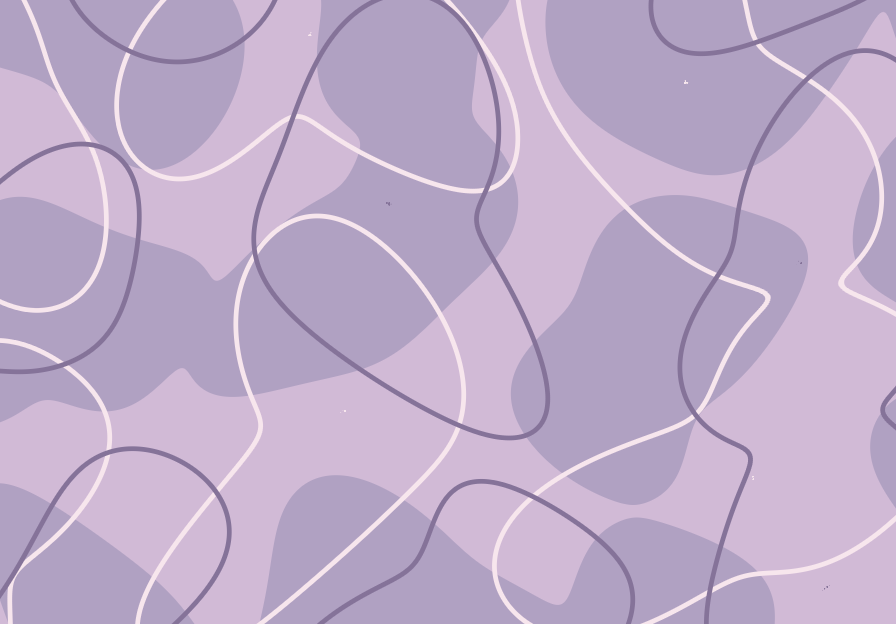
A Shadertoy shader for this background:

```glsl
// Soft lilac organic blobs overlaid with loose wandering outlines in plum and cream.

const float TAU = 6.28319;
const vec3 PALE_LILAC = vec3(0.82, 0.73, 0.84);
const vec3 LAVENDER   = vec3(0.69, 0.63, 0.76);
const vec3 PLUM       = vec3(0.52, 0.45, 0.60);
const vec3 CREAM      = vec3(0.97, 0.90, 0.93);

float hash(vec2 p, float seed) {
    return fract(sin(dot(p, vec2(127.1, 311.7)) + seed * 74.7) * 43758.5453);
}

// Bends the plane gently so that rounded shapes become kidneys and peanuts
vec2 warp(vec2 p, float seed) {
    p += 0.09 * sin(p.yx * 3.7 + vec2(seed, seed * 1.7));
    return p + 0.035 * sin(p.yx * 6.3 + vec2(seed * 2.3, seed));
}

// Rounded lobed shape: radius varies with the angle by two harmonics
float lobedShape(vec2 q, float radius, float stretch, float turn, float lobePhase) {
    float angle = atan(q.y, q.x);
    float wave = stretch * cos(2.0 * (angle - turn)) + 0.12 * cos(3.0 * angle + lobePhase);
    return length(q) - radius * (1.0 + wave);
}

// Smooth union of one jittered shape per cell; negative inside
float blobField(vec2 p, float cellSize, float radius, float stretch, float seed) {
    const float BLEND = 0.04;
    p = warp(p / cellSize, seed);
    vec2 cell = floor(p);
    float sum = 0.0;
    for (int y = -1; y <= 1; y++) {
        for (int x = -1; x <= 1; x++) {
            vec2 id = cell + vec2(x, y);
            vec2 jitter = vec2(hash(id, seed), hash(id, seed + 1.0)) - 0.5;
            vec2 q = p - id - 0.5 - 0.24 * jitter;
            float size = radius * mix(0.9, 1.1, hash(id, seed + 2.0));
            float turn = TAU * hash(id, seed + 3.0);
            float phase = TAU * hash(id, seed + 4.0);
            sum += exp(-lobedShape(q, size, stretch, turn, phase) / BLEND);
        }
    }
    return -BLEND * log(max(sum, 1e-20)) * cellSize;
}

// Converts a field value to a distance in canvas heights
float toDistance(float field, float pixel) {
    float slope = length(vec2(dFdx(field), dFdy(field))) / pixel;
    return field / max(slope, 0.4);
}

float fillMask(float dist, float pixel) {
    return clamp(0.5 - dist / pixel, 0.0, 1.0);
}

float lineMask(float dist, float halfWidth, float pixel) {
    return fillMask(abs(dist) - halfWidth, pixel);
}

void mainImage(out vec4 fragColor, in vec2 fragCoord) {
    const float HALF_WIDTH = 0.0038;
    float pixel = 1.0 / iResolution.y;
    vec2 p = fragCoord * pixel;

    // Three independent layers of shapes
    float blobs = toDistance(blobField(p + vec2(0.15, 0.25), 0.50, 0.425, 0.26, 3.0), pixel);
    float plum  = toDistance(blobField(p + vec2(0.22, 0.36), 0.62, 0.38, 0.32, 8.0), pixel);
    float cream = toDistance(blobField(p + vec2(0.47, 0.12), 0.66, 0.39, 0.34, 14.0), pixel);

    // Flat fills first, then the outlines
    vec3 color = mix(PALE_LILAC, LAVENDER, fillMask(blobs, pixel));
    color = mix(color, CREAM, lineMask(cream, HALF_WIDTH, pixel));
    color = mix(color, PLUM, lineMask(plum, HALF_WIDTH, pixel));
    fragColor = vec4(color, 1.0);
}
```
